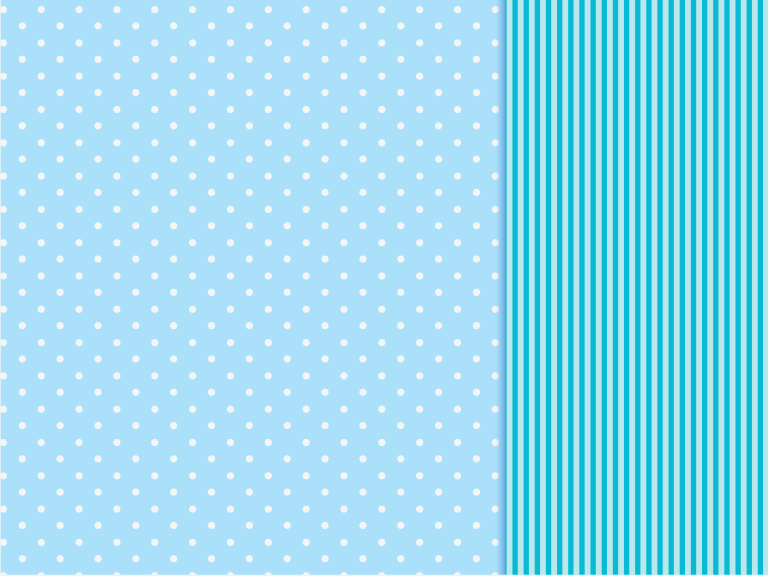
This pattern is drawn by a WebGL 2 fragment shader. Its source:

```glsl
#version 300 es
precision highp float;

uniform vec2 u_resolution;
out vec4 fragColor;

// Lengths are fractions of the canvas height
const vec3 SKY = vec3(0.67, 0.88, 0.985);
const vec3 DOT = vec3(0.955, 0.965, 0.965);
const vec3 SHADOW = vec3(0.40, 0.66, 0.87);
const vec3 STRIPE_PALE = vec3(0.73, 0.90, 0.93);
const vec3 STRIPE_CYAN = vec3(0.03, 0.73, 0.83);
const vec3 BORDER = vec3(0.92, 0.96, 0.98);

const vec2 DOT_SPACING = vec2(0.03285, 0.05781);
const vec2 DOT_START = vec2(0.0059, 0.0167);
const float DOT_STAGGER = 0.49;
const float DOT_RADIUS = 0.0062;

const float PANEL_LEFT = 0.8774;
const float SHADOW_WIDTH = 0.019;
const float STRIPE_PERIOD = 0.01936;
const float STRIPE_CENTER = 0.8749;
const float STRIPE_HALF_WIDTH = 0.0046;
const float BORDER_LEFT = 0.0013;
const float BORDER_BOTTOM = 0.0022;

// Antialiased coverage of a signed distance, negative inside
float coverage(float dist, float pixel) {
    return clamp(0.5 - dist / pixel, 0.0, 1.0);
}

// Distance to the nearest dot, with odd columns shifted down
float dotDistance(vec2 p) {
    float column = floor((p.x - DOT_START.x) / DOT_SPACING.x + 0.5);
    float shift = mod(column, 2.0) * DOT_STAGGER;
    float row = floor((p.y - DOT_START.y) / DOT_SPACING.y - shift + 0.5);
    vec2 center = DOT_START + vec2(column, row + shift) * DOT_SPACING;
    return length(p - center) - DOT_RADIUS;
}

// Distance to the nearest vertical stripe
float stripeDistance(float x) {
    float phase = fract((x - STRIPE_CENTER) / STRIPE_PERIOD + 0.5) - 0.5;
    return abs(phase) * STRIPE_PERIOD - STRIPE_HALF_WIDTH;
}

void main() {
    float pixel = 1.0 / u_resolution.y;
    vec2 p = gl_FragCoord.xy * pixel;
    vec2 fromTop = vec2(p.x, 1.0 - p.y);

    // Dotted ground
    vec3 color = mix(SKY, DOT, coverage(dotDistance(fromTop), pixel));

    // Soft shadow beside the panel
    float shade = clamp(1.0 - (PANEL_LEFT - p.x) / SHADOW_WIDTH, 0.0, 1.0);
    color = mix(color, SHADOW, pow(shade, 1.6));

    // Striped panel
    vec3 panel = mix(STRIPE_PALE, STRIPE_CYAN, coverage(stripeDistance(p.x), pixel));
    color = mix(color, panel, coverage(PANEL_LEFT - p.x, pixel));

    // Thin pale border on the left and bottom
    float border = min(p.x - BORDER_LEFT, p.y - BORDER_BOTTOM);
    color = mix(color, BORDER, coverage(border, pixel));

    fragColor = vec4(color, 1.0);
}
```
